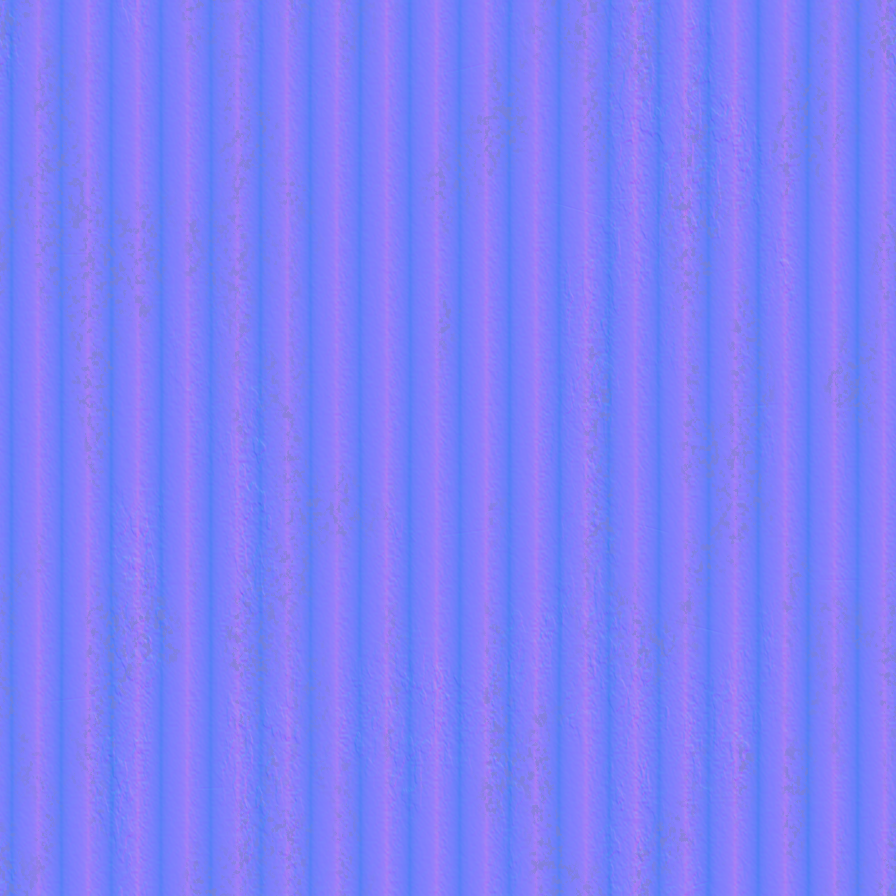
Write a three.js fragment shader that draws this texture map.

```glsl
// Normal map of worn corrugated sheet metal: 18 vertical ribs with grain, flakes and scratches.
varying vec2 vUv;

float hash(vec2 p) {
  vec3 q = fract(vec3(p.xyx) * 0.1031);
  q += dot(q, q.yzx + 33.33);
  return fract((q.x + q.y) * q.z);
}

// Value noise that wraps after a whole number of cells
float noise(vec2 uv, vec2 cells, float seed) {
  vec2 p = uv * cells;
  vec2 i = floor(p);
  vec2 f = fract(p);
  f = f * f * (3.0 - 2.0 * f);
  vec2 a = mod(i, cells) + seed;
  vec2 b = mod(i + 1.0, cells) + seed;
  return mix(mix(hash(a), hash(vec2(b.x, a.y)), f.x),
             mix(hash(vec2(a.x, b.y)), hash(b), f.x), f.y);
}

float fbm(vec2 uv, vec2 cells, float seed) {
  float sum = 0.0;
  float gain = 0.5;
  for (int i = 0; i < 4; i++) {
    sum += gain * noise(uv, cells, seed);
    cells *= 2.0;
    seed += 17.0;
    gain *= 0.5;
  }
  return sum / 0.9375;
}

// Hair-thin, slightly bowed scratches, mostly horizontal
float scratches(vec2 uv) {
  float depth = 0.0;
  for (int i = 0; i < 14; i++) {
    float k = float(i) * 3.7 + 1.0;
    vec2 center = vec2(hash(vec2(k, 2.0)), hash(vec2(k, 9.0)));
    vec2 q = fract(uv - center + 0.5) - 0.5;
    float tilt = (hash(vec2(k, 5.0)) - 0.5) * 0.7;
    float reach = mix(0.012, 0.045, hash(vec2(k, 14.0)));
    float line = abs(q.y - tilt * q.x - 2.0 * (tilt + 0.1) * q.x * q.x);
    depth += (1.0 - smoothstep(0.0, 0.0014, line))
           * (1.0 - smoothstep(reach * 0.3, reach, abs(q.x)));
  }
  return depth;
}

// Small relief: fine grain, flaked paint edges and scratches
float relief(vec2 uv, float wear, float rough) {
  float grain = noise(uv, vec2(400.0, 360.0), 3.0) * 0.7
              + noise(uv, vec2(210.0, 170.0), 41.0) * 0.5;
  float flakes = smoothstep(0.54, 0.63, fbm(uv, vec2(90.0, 36.0), 71.0));
  return grain * (0.06 + 0.08 * rough + 0.09 * wear)
       + flakes * (0.012 + 0.13 * wear) - 0.05 * scratches(uv);
}

// Slope bump: a broad shoulder with a narrow core
float ridge(float d) {
  return 0.175 * exp(-d * d / 0.026) + 0.12 * exp(-d * d / 0.0016);
}

void main() {
  vec2 uv = vUv;

  // Ribs: rising flank is pink, falling flank is blue
  float sway = (noise(uv, vec2(18.0, 7.0), 23.0) - 0.5) * 0.02;
  float phase = uv.x * 18.0 + sway;
  float rise = fract(phase - 0.77 + 0.5) - 0.5;
  float fall = fract(phase - 0.235 + 0.5) - 0.5;
  float tone = 0.92 + 0.16 * noise(uv, vec2(18.0, 5.0), 57.0);
  float ribSlope = (ridge(rise) - 1.08 * ridge(fall)) * tone;

  // Wear gathers in tall patches and just past each rising flank
  float patches = fbm(uv, vec2(14.0, 5.0), 101.0);
  float rough = smoothstep(-0.12, 0.05, rise) * (1.0 - smoothstep(0.15, 0.35, rise));
  float wear = smoothstep(0.48, 0.74, patches + 0.04 * rough);

  // Relief slope by central differences
  vec2 e = vec2(1.0 / 900.0, 0.0);
  vec2 bump = vec2(relief(uv - e.xy, wear, rough) - relief(uv + e.xy, wear, rough),
                   relief(uv - e.yx, wear, rough) - relief(uv + e.yx, wear, rough));
  vec3 normal = normalize(vec3(vec2(ribSlope, 0.0) + bump, 1.0));
  vec3 color = normal * 0.5 + 0.5;
  color.b -= 0.012;

  // Dull corrosion specks, fine and sparse
  float specks = smoothstep(0.54, 0.68, fbm(uv, vec2(230.0, 190.0), 151.0));
  float stain = smoothstep(0.54, 0.72, fbm(uv, vec2(18.0, 7.0), 131.0) + 0.06 * rough);
  color = mix(color, vec3(0.49, 0.50, 0.80), specks * stain * 0.6);

  gl_FragColor = vec4(color, 1.0);
}
```
